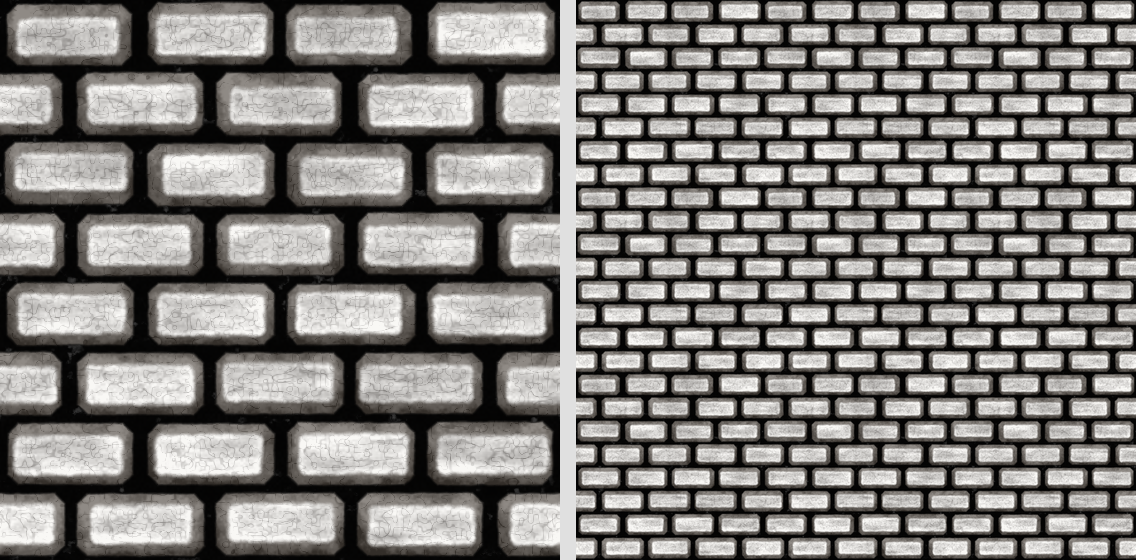
Left: one tile. Right: repeated 3 by 3.
A WebGL 1 fragment shader for this texture:

```glsl
precision highp float;
// Staggered wall of worn, pale grey bevelled bricks set in black joints.

uniform vec2 u_resolution;

const vec2 BRICKS = vec2(4.0, 8.0);          // repeats across and down
const vec2 BRICK_HALF = vec2(0.915, 0.452);  // in units of one row height
const vec2 FACE_HALF = vec2(0.76, 0.275);
const float CORNER_CUT = 0.15;
const float FACE_ROUND = 0.10;
const float EDGE_WOBBLE = 0.035;
const float FACE_WOBBLE = 0.10;

const vec3 JOINT = vec3(0.012, 0.011, 0.010);
const vec3 RIM_DARK = vec3(0.20, 0.18, 0.16);
const vec3 RIM_MID = vec3(0.37, 0.35, 0.33);
const vec3 RIM_LIGHT = vec3(0.56, 0.54, 0.52);
const vec3 FACE_GREY = vec3(0.62, 0.61, 0.60);
const vec3 FACE_WHITE = vec3(0.96, 0.955, 0.945);

float hash(vec2 p) {
    vec3 q = fract(vec3(p.xyx) * 0.1031);
    q += dot(q, q.yzx + 33.33);
    return fract((q.x + q.y) * q.z);
}

// Value noise that wraps over the canvas; cells must be whole numbers.
float noise(vec2 uv, vec2 cells) {
    vec2 p = uv * cells;
    vec2 i = floor(p);
    vec2 f = fract(p);
    f = f * f * (3.0 - 2.0 * f);
    vec2 a = mod(i, cells);
    vec2 b = mod(i + 1.0, cells);
    return mix(mix(hash(a), hash(vec2(b.x, a.y)), f.x),
               mix(hash(vec2(a.x, b.y)), hash(b), f.x), f.y);
}

float fbm(vec2 uv, vec2 cells) {
    float sum = 0.0;
    float gain = 0.533;
    for (int i = 0; i < 4; i++) {
        sum += gain * noise(uv, cells);
        cells *= 2.0;
        gain *= 0.5;
    }
    return sum;
}

// Thin lines along the middle level of the noise.
float cracks(vec2 uv, vec2 cells, float width) {
    return 1.0 - smoothstep(0.0, width, abs(noise(uv, cells) - 0.5));
}

float roundBox(vec2 p, vec2 halfSize, float radius) {
    vec2 q = abs(p) - halfSize + radius;
    return length(max(q, 0.0)) + min(max(q.x, q.y), 0.0) - radius;
}

float cutBox(vec2 p, vec2 halfSize, float cut) {
    vec2 q = abs(p) - halfSize;
    return max(roundBox(p, halfSize, 0.05), (q.x + q.y + cut) * 0.7071);
}

void main() {
    vec2 uv = gl_FragCoord.xy / u_resolution;
    float pixel = BRICKS.y / u_resolution.y;

    // Running bond: every other row moves by half a brick.
    vec2 grid = uv * BRICKS;
    grid.x += 0.5 * mod(floor(grid.y) + 1.0, 2.0);
    vec2 id = mod(floor(grid), BRICKS);
    vec2 local = (fract(grid) - 0.5) * vec2(2.0, 1.0);
    vec2 rndA = vec2(hash(id + 11.3), hash(id + 27.7)) - 0.5;
    vec2 rndB = vec2(hash(id + 43.1), hash(id + 61.9)) - 0.5;

    // Wear shared by all parts
    float blotch = fbm(uv, vec2(24.0, 24.0));
    float grime = fbm(uv, vec2(64.0, 64.0));
    float grain = noise(uv, vec2(220.0, 220.0));
    float streak = fbm(uv, vec2(10.0, 48.0));
    vec2 warped = uv + 0.006 * (vec2(blotch, grime) - 0.5);

    // Brick outline and raised face, varied per brick
    vec2 p = local - vec2(0.0, 0.012) - rndA * vec2(0.04, 0.024);
    float brick = cutBox(p, BRICK_HALF + rndB * vec2(0.03, 0.018), CORNER_CUT);
    brick += EDGE_WOBBLE * (grime - 0.5);
    vec2 q = p - rndB.yx * vec2(0.10, 0.05);
    float face = roundBox(q, FACE_HALF + rndA.yx * vec2(0.08, 0.04), FACE_ROUND);
    face += FACE_WOBBLE * (0.6 * grime + 0.4 * blotch - 0.5);

    // Sloped rim: lit from above, dirty toward the outline
    float slope = smoothstep(0.0, 0.15, -brick);
    float light = 0.36 + 0.50 * p.y + 0.24 * slope;
    light += 0.75 * (blotch - 0.5) + 0.55 * (grime - 0.5) + 0.14 * (grain - 0.5);
    light -= 0.20 * cracks(warped, vec2(72.0, 72.0), 0.05);
    vec3 rim = mix(RIM_DARK, RIM_MID, smoothstep(0.0, 0.45, light));
    rim = mix(rim, RIM_LIGHT, smoothstep(0.4, 0.9, light));
    rim *= mix(0.45, 1.0, smoothstep(0.0, 0.035, -brick));

    // Pale face: bright border, soft streaks and fine crackle
    float border = exp(-abs(face + 0.05) * 22.0);
    float pale = 0.62 + 0.25 * border + 0.30 * rndA.x;
    pale += 1.0 * (streak - 0.5) + 0.5 * (blotch - 0.5) + 0.25 * (grain - 0.5);
    pale -= 0.38 * cracks(warped, vec2(116.0, 128.0), 0.14) * (1.0 - 0.6 * border);
    pale -= 0.35 * cracks(warped, vec2(28.0, 52.0), 0.035);
    vec3 top = mix(FACE_GREY, FACE_WHITE, clamp(pale, -0.25, 1.05));

    float faceMask = 1.0 - smoothstep(-0.035, 0.03 + pixel, face);
    vec3 stone = mix(rim, top, faceMask);

    // Nearly black joints with a few dusty crumbs
    float crumbs = smoothstep(0.62, 0.85, grime) * smoothstep(0.5, 0.7, blotch);
    vec3 joint = JOINT + 0.20 * crumbs + 0.022 * grain * blotch;

    float brickMask = 1.0 - smoothstep(-0.008 - pixel, 0.004 + pixel, brick);
    gl_FragColor = vec4(mix(joint, stone, brickMask), 1.0);
}
```
